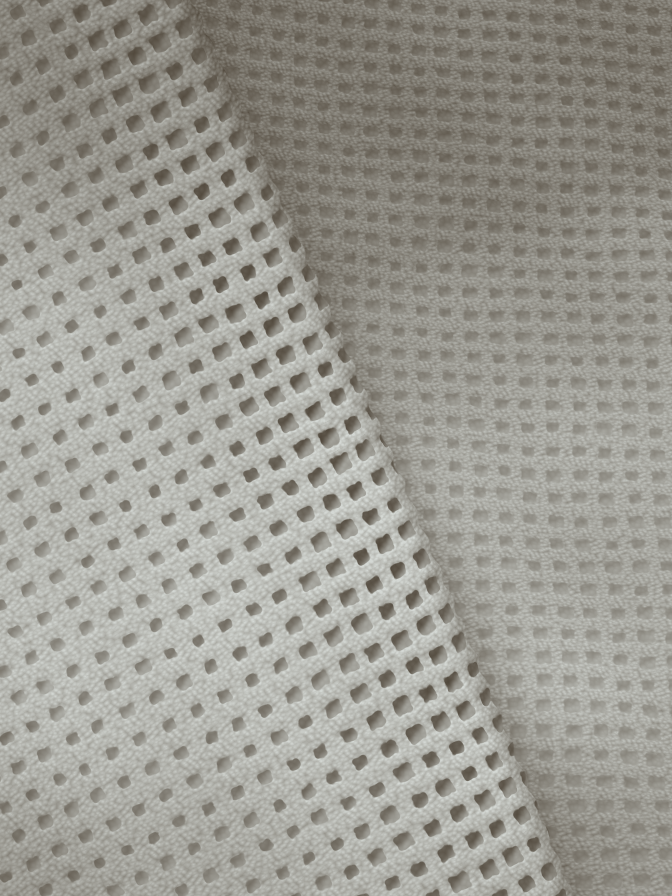
Reproduce this texture procedurally as a WebGL 1 fragment shader.

```glsl
precision highp float;
// Pale open-mesh cloth: a slanted perforated fold lying over a flatter waffle layer.

uniform vec2 u_resolution;

const vec3 SHADE = vec3(0.36, 0.33, 0.285);
const vec3 PALE = vec3(0.77, 0.78, 0.76);
const float TAU = 6.2831853;

float hash(vec2 p) {
  p = fract(p * vec2(0.1031, 0.1137));
  p += dot(p, p.yx + 33.33);
  return fract((p.x + p.y) * p.x * 17.0);
}

vec2 hash2(vec2 p) {
  return vec2(hash(p), hash(p + 57.3));
}

// Distance to the nearest scattered point
float cellular(vec2 p) {
  vec2 id = floor(p);
  float nearest = 2.0;
  for (int j = -1; j <= 1; j++) {
    for (int i = -1; i <= 1; i++) {
      vec2 cell = id + vec2(float(i), float(j));
      nearest = min(nearest, length(cell + hash2(cell) - p));
    }
  }
  return nearest;
}

// Layered sines for slow bends of the cloth
float waves(vec2 p) {
  return 0.5 * sin(p.x * 5.0 + p.y * 3.0) + 0.3 * sin(p.y * 9.0 - p.x * 4.0 + 1.3)
       + 0.2 * sin(p.x * 15.0 + p.y * 8.0 + 2.1);
}

float roundBox(vec2 p, vec2 halfSize, float radius) {
  vec2 q = abs(p) - halfSize + radius;
  return length(max(q, 0.0)) + min(max(q.x, q.y), 0.0) - radius;
}

// Brightness change from twisted strands and loose fibre
float strands(vec2 uv) {
  vec2 f = abs(fract(uv) - 0.5);
  float across = sin(TAU * (5.0 * uv.x + 2.0 * uv.y));
  float along = sin(TAU * (5.0 * uv.y - 2.0 * uv.x));
  float twist = mix(along, across, smoothstep(-0.1, 0.1, f.y - f.x));
  return 0.05 * twist + 0.32 * (0.45 - cellular(uv * vec2(5.5, 8.0)));
}

// Light on one mesh layer; each cell has one opening
float mesh(vec2 uv, float light, float size, float depth, float blur) {
  vec2 id = floor(uv);
  float vary = hash(id);
  vec2 f = fract(uv) - 0.5 + 0.1 * (hash2(id + 9.0) - 0.5);
  float wobble = 0.09 * (cellular(uv * 3.5) - 0.45);
  float d = roundBox(f, size * vec2(1.0, 0.88) * (0.85 + 0.3 * vary), 0.11) + wobble;
  float cloth = light + strands(uv);

  // Raised rim: lit below the opening, dim above it
  cloth += 0.26 * depth * exp(-abs(d) * 10.0) * clamp(-f.y * 4.0, -1.0, 1.0);

  // Underlayer glimpsed in the lower right of the opening
  float glimpse = smoothstep(-0.12, 0.26, 0.5 * f.x - f.y + 0.25 * (vary - 0.5));
  float inside = light * mix(1.0 - depth, 1.0 - 0.3 * depth, glimpse);
  inside += 0.14 * (0.45 - cellular(uv * 5.0 + 4.0));
  return mix(cloth, inside, smoothstep(blur, -blur, d));
}

// Perforated fold, edge is the distance inward from its rim
float foldLayer(vec2 p, float edge, float pixel) {
  vec2 axis = vec2(0.891, 0.454);
  vec2 q = p + 0.006 * waves(p * 1.4);
  q.x += 0.016 * exp(-max(edge, 0.0) / 0.03);
  vec2 uv = vec2(dot(q, axis), dot(q, vec2(-axis.y, axis.x))) * 22.0;
  float nearRim = exp(-pow((edge - 0.09) / 0.17, 2.0));
  float light = 0.84 + 0.12 * nearRim + 0.1 * waves(p * 1.3 + 0.6);
  light -= 0.46 * smoothstep(0.65, 1.4, p.y) + 0.16 * smoothstep(0.25, 0.0, p.y);
  light -= 0.28 * smoothstep(0.035, 0.0, edge);
  float size = mix(0.215, 0.285, nearRim);
  float depth = mix(0.6, 0.98, nearRim) + 0.1 * waves(p * 3.0);
  return mesh(uv, light, size, depth, pixel * 22.0);
}

// Waffle layer behind, with finer rows toward the top
float backLayer(vec2 p, float edge, float pixel) {
  vec2 q = p + 0.006 * waves(p * 1.7 + 2.0);
  vec2 uv = vec2((q.x - 0.8) * mix(23.0, 29.0, q.y / 1.333), q.y * (26.0 + 2.3 * q.y));
  uv.y += 2.2 * (q.x - 0.6) * q.y * q.y;
  uv.x += 1.2 * q.y;
  float top = smoothstep(0.6, 1.33, p.y);
  float light = 0.77 - 0.46 * top + 0.09 * waves(p * vec2(1.2, 2.0) + 1.0);
  light -= 0.26 * smoothstep(0.35, 0.0, p.y);

  // Soft slanting hollow in the upper part
  float hollow = (p.y - 0.98 - 0.35 * (p.x - 0.65)) / 0.06;
  light -= 0.1 * exp(-hollow * hollow);
  light *= 1.0 - 0.42 * exp(edge / 0.03);
  return mesh(uv, light, 0.27, mix(0.34, 0.62, top), pixel * 36.0);
}

void main() {
  float pixel = 1.0 / u_resolution.x;
  vec2 p = gl_FragCoord.xy * pixel;

  // Slanted rim, slightly scalloped by the mesh
  float fall = 1.333 - p.y;
  float rim = 0.286 + 0.425 * fall + 0.009 * sin(fall * 2.36) + 0.003 * sin(p.y * 145.0);
  float edge = (rim - p.x) * 0.92;

  float back = backLayer(p, min(edge, 0.0), pixel);
  float front = foldLayer(p, edge, pixel);
  float light = mix(back, front, smoothstep(-pixel, pixel, edge));
  gl_FragColor = vec4(mix(SHADE, PALE, clamp(light, -0.2, 1.15)), 1.0);
}
```
